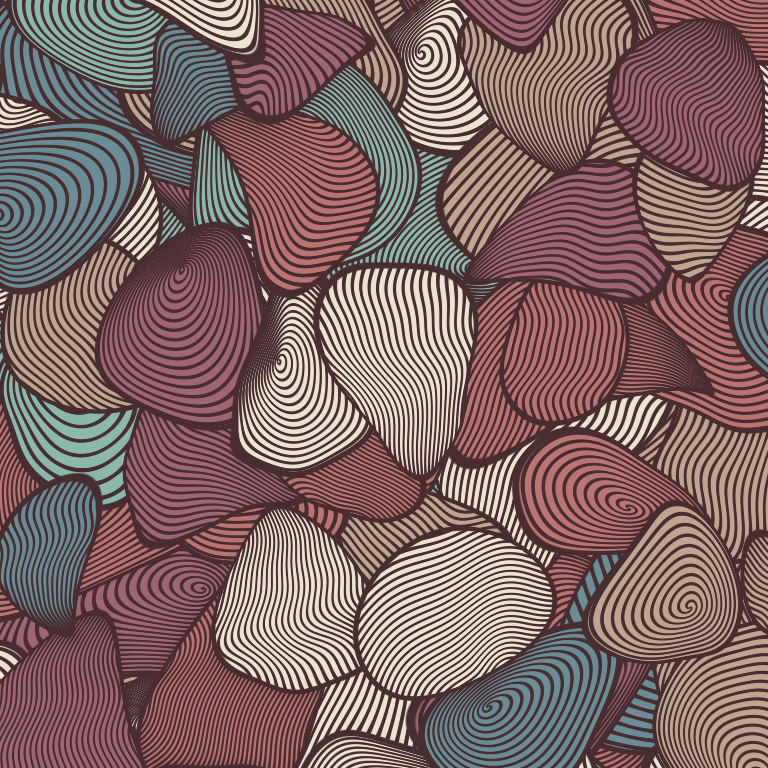
Reproduce this pattern procedurally as a Shadertoy shader.

```glsl
// Overlapping hand-drawn curls and leaves, each filled with spiral, flowing or fanned ink lines.

const float TAU = 6.2831853;
const vec3 INK = vec3(0.28, 0.175, 0.185);

struct Curl {
    vec2 center;
    float angle, size, aspect, bend, taper;
    vec4 seed;
};

vec4 hash4(vec2 cell, float salt) {
    float n = dot(cell, vec2(127.1, 311.7)) + salt * 74.7;
    return fract(sin(n + vec4(0.0, 17.3, 41.9, 88.1)) * 43758.545);
}

vec2 rotate(vec2 v, float angle) {
    float c = cos(angle), s = sin(angle);
    return vec2(c * v.x + s * v.y, c * v.y - s * v.x);
}

// Layered sines that make outlines and lines look drawn by hand.
vec2 handWarp(vec2 p) {
    vec2 a = sin(p.yx * vec2(13.0, 11.0) + vec2(0.7, 2.1));
    vec2 b = sin(p.yx * vec2(29.0, 33.0) + 2.0 * a + vec2(4.0, 1.3));
    return p + 0.014 * a + 0.0035 * b;
}

Curl makeCurl(vec2 cell, float cellSize, float layer) {
    vec4 place = hash4(cell, layer + 1.0);
    vec4 form = hash4(cell, layer + 11.0);
    Curl c;
    c.center = (cell + 0.2 + 0.6 * place.xy) * cellSize;
    c.angle = TAU * place.z;
    c.size = cellSize * mix(0.56, 0.92, place.w);
    c.aspect = mix(0.5, 0.95, form.x);
    c.bend = 0.9 * (form.y - 0.5);
    c.taper = 0.6 * form.z;
    c.seed = hash4(cell, layer + 23.0);
    return c;
}

// Maps the bent, tapered outline of a curl to the unit disc.
vec2 toDisc(vec2 p, Curl c) {
    vec2 q = rotate(p - c.center, c.angle) / c.size;
    q.y += c.bend * (q.x * q.x - 0.35);
    return vec2(q.x, q.y / (c.aspect * max(1.0 - c.taper * q.x, 0.25)));
}

// Nested circles that shrink from the unit disc to an off-center focus.
float spiralPhase(vec2 uv, vec2 focus, float rings, float arms) {
    vec2 a = uv - focus;
    float k = 1.0 - dot(focus, focus);
    float b = dot(a, focus);
    float radius = (b + sqrt(b * b + k * dot(a, a))) / k;
    return radius * rings + arms * atan(a.y, a.x) / TAU;
}

float flowPhase(vec2 uv, float count, float shift) {
    float wave = 0.11 * sin(uv.x * 4.5 + shift) + 0.04 * sin(uv.x * 9.0 - shift);
    return (uv.y + wave) * count;
}

float fanPhase(vec2 uv, vec2 pivot, float count, float shift) {
    vec2 a = uv - pivot;
    float wave = 0.06 * sin(5.0 * atan(a.y, -a.x) + 3.0 * uv.x + shift);
    return (length(a) + wave) * count;
}

// One whole step of the phase lies between two ink lines.
float linePhase(vec2 p, Curl c) {
    vec2 uv = toDisc(p, c);
    float gap = mix(0.0068, 0.0102, c.seed.y);
    float count = c.size * sqrt(c.aspect) / gap;
    vec2 dir = rotate(vec2(1.0, 0.0), TAU * c.seed.z);
    if (c.seed.x < 0.46) {
        float arms = 1.0 + floor(3.0 * c.seed.y);
        return spiralPhase(uv, dir * mix(0.15, 0.62, c.seed.z), count, arms);
    }
    if (c.seed.x < 0.76) return flowPhase(uv, c.size * c.aspect / gap, TAU * c.seed.z);
    return fanPhase(uv, dir * 1.5, count, TAU * c.seed.y);
}

float wrappedStep(float d) { return d - round(d); }

// Ink coverage of the lines; crowded lines merge into solid ink.
float lineInk(vec2 p, Curl c, float edge, float pixel) {
    float h = 0.0005;
    float phase = linePhase(p, c);
    vec2 slope = vec2(wrappedStep(linePhase(p + vec2(h, 0.0), c) - phase),
                      wrappedStep(linePhase(p + vec2(0.0, h), c) - phase)) / h;
    float density = max(length(slope), 1.0);
    float dist = abs(wrappedStep(phase)) / density;
    float halfWidth = clamp(0.18 / density, 0.0013, 0.0022);
    halfWidth *= 1.0 + 0.5 * exp(-edge / 0.008);
    return 1.0 - smoothstep(halfWidth - 0.6 * pixel, halfWidth + 0.6 * pixel, dist);
}

vec3 fillColor(float pick) {
    vec3 fills[6] = vec3[6](
        vec3(0.54, 0.72, 0.68), vec3(0.41, 0.55, 0.59), vec3(0.73, 0.46, 0.45),
        vec3(0.62, 0.40, 0.44), vec3(0.93, 0.89, 0.82), vec3(0.74, 0.65, 0.56));
    return fills[int(min(pick * 6.0, 5.0))];
}

void mainImage(out vec4 fragColor, in vec2 fragCoord) {
    float pixel = 1.0 / iResolution.y;
    vec2 p = handWarp(fragCoord * pixel);

    // Backdrop of broad flowing lines, seen only in the gaps.
    Curl top = Curl(vec2(0.5), 0.6, 0.9, 0.9, 0.3, 0.1, vec4(0.6, 0.5, 0.3, 0.9));
    float edge = 1.0;

    // Stack the curls from large to small, keeping the topmost one.
    for (int layer = 0; layer < 3; layer++) {
        float level = float(layer);
        float cellSize = 0.27 - 0.055 * level;
        float flip = layer == 1 ? -1.0 : 1.0;
        for (int k = 0; k < 9; k++) {
            vec2 cell = floor(p / cellSize) + flip * vec2(k % 3 - 1, k / 3 - 1);
            if (hash4(cell, level + 37.0).x > 1.0 - 0.22 * level) continue;
            Curl c = makeCurl(cell, cellSize, level);
            float d = (length(toDisc(p, c)) - 1.0) * c.size * c.aspect;
            if (d < 0.0) top = c;
            edge = d < 0.0 ? -d : min(edge, d);
        }
    }

    float outline = 1.0 - smoothstep(0.0028 - 0.6 * pixel, 0.0028 + 0.6 * pixel, edge);
    float ink = max(outline, lineInk(p, top, edge, pixel));
    fragColor = vec4(mix(fillColor(top.seed.w), INK, ink), 1.0);
}
```
